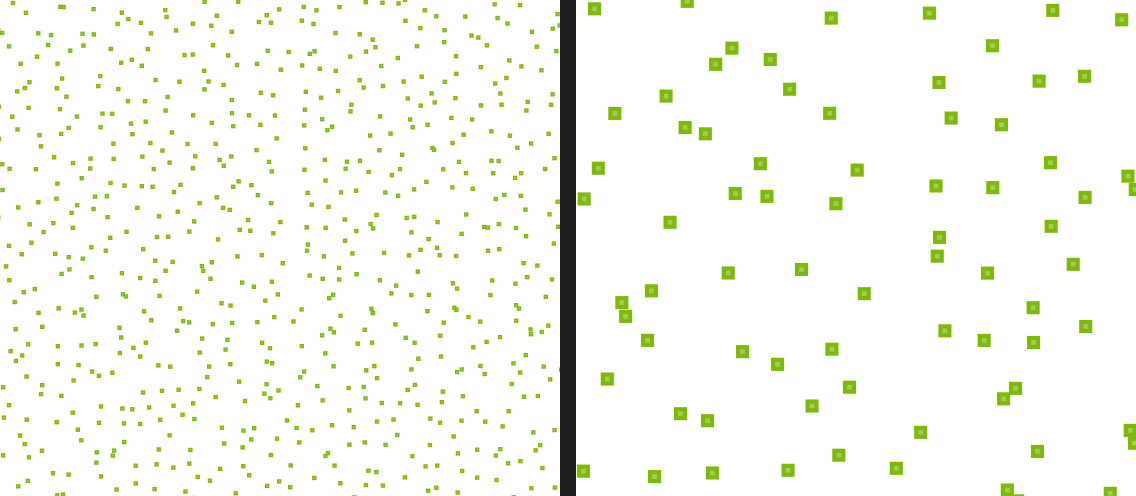
Left: the whole. Right: its middle third, enlarged.
Write a WebGL 2 fragment shader that draws this pattern.

```glsl
#version 300 es
precision highp float;
// Small green squares with paler cores, scattered over a white ground.
// Each cell of an invisible grid holds one square at a hashed position;
// exact box coverage along both axes keeps the tiny edges smooth.

uniform vec2 u_resolution;
out vec4 fragColor;

// Lengths are fractions of the canvas height.
const float CELLS_PER_HEIGHT = 24.0;
const float MARK_HALF_SIZE = 0.0044;
const float CORE_HALF_SIZE = 0.0016;
const float JITTER = 1.0;
const vec3 GROUND = vec3(1.0);
const vec3 MARK_GREEN = vec3(0.49, 0.72, 0.04);
const vec3 CORE_GREEN = vec3(0.64, 0.80, 0.32);
const uint SEED = 71u;

// Integer hash: two random values in [0, 1) for a grid cell.
vec2 hashCell(ivec2 cell) {
    uvec2 v = uvec2(cell + 1024) + SEED;
    v = v * 1664525u + 1013904223u;
    v.x += v.y * 1664525u;
    v.y += v.x * 1664525u;
    v ^= v >> 16u;
    v.x += v.y * 1664525u;
    v.y += v.x * 1664525u;
    v ^= v >> 16u;
    return vec2(v >> 8u) / 16777216.0;
}

// Share of a pixel, centred at offset, that lies inside a square.
float squareCoverage(vec2 offset, float halfSize, float pixel) {
    vec2 upper = min(offset + 0.5 * pixel, vec2(halfSize));
    vec2 lower = max(offset - 0.5 * pixel, vec2(-halfSize));
    vec2 overlap = max(upper - lower, 0.0) / pixel;
    return overlap.x * overlap.y;
}

void main() {
    float pixel = 1.0 / u_resolution.y;
    vec2 position = gl_FragCoord.xy * pixel;
    ivec2 homeCell = ivec2(floor(position * CELLS_PER_HEIGHT));
    vec3 color = GROUND;

    // Squares may reach over a cell border, so visit the neighbours too.
    for (int y = -1; y <= 1; y++) {
        for (int x = -1; x <= 1; x++) {
            ivec2 cell = homeCell + ivec2(x, y);
            vec2 jitter = JITTER * (hashCell(cell) - 0.5);
            vec2 center = (vec2(cell) + 0.5 + jitter) / CELLS_PER_HEIGHT;
            vec2 offset = position - center;

            float mark = squareCoverage(offset, MARK_HALF_SIZE, pixel);
            float core = squareCoverage(offset, CORE_HALF_SIZE, pixel);
            color = mix(color, mix(MARK_GREEN, CORE_GREEN, core), mark);
        }
    }

    fragColor = vec4(color, 1.0);
}
```
